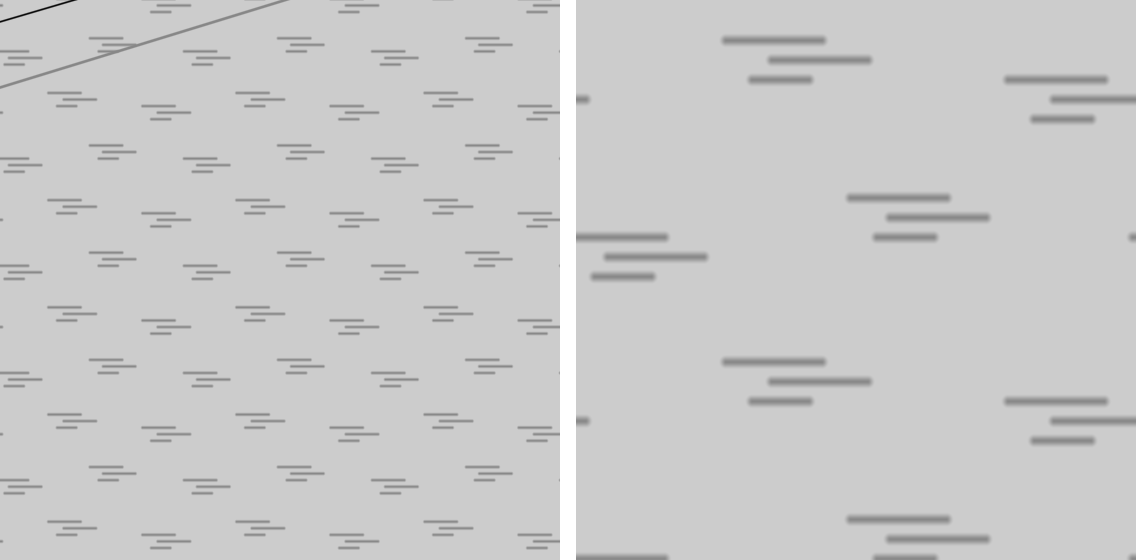
Left: the whole. Right: its middle third, enlarged.
Give the GLSL for this pattern, as a Shadertoy shader.

```glsl
// Staggered clusters of three short dashes on light grey, with two slanted strokes
// in the upper left corner. Four clusters fill one tile; each dash is a soft
// capsule distance wrapped into that tile, so its neighbours come for free.

#define UNITS 512.0                  // canvas height in design units
#define TILE vec2(172.0, 98.0)       // repeat size
#define ORIGIN vec2(59.0, 85.0)      // centre of the first top dash
#define PAIR_STEP vec2(86.0, 12.0)   // offset between clusters of a pair
#define ROW_STEP vec2(38.0, 48.0)    // offset between the two pairs
#define DASH_GAP 6.0                 // vertical gap between dashes
#define DASH_RADIUS 1.1              // half the dash thickness
#define DASH_SOFT 1.3                // edge softness of dashes
#define PAPER vec3(0.80)
#define INK vec3(0.53)
#define DARK_INK vec3(0.03)

// Distance to a horizontal segment centred on the origin
float dashDistance(vec2 p, float halfLength) {
    return length(vec2(max(abs(p.x) - halfLength, 0.0), p.y));
}

// Distance to the segment from a to b
float segmentDistance(vec2 p, vec2 a, vec2 b) {
    vec2 ab = b - a;
    float t = clamp(dot(p - a, ab) / dot(ab, ab), 0.0, 1.0);
    return length(p - a - ab * t);
}

// Shortest offset from the origin on the repeating tile
vec2 wrapTile(vec2 p) {
    return p - TILE * floor(p / TILE + 0.5);
}

float strokeMask(float d, float radius, float soft) {
    return 1.0 - smoothstep(radius - soft, radius + soft, d);
}

// Nearest dash among the four clusters of three
float clusterDistance(vec2 p) {
    float d = UNITS;
    for (int cluster = 0; cluster < 4; cluster++) {
        float side = float(cluster % 2);
        float row = float(cluster / 2);
        vec2 start = ORIGIN + side * PAIR_STEP + row * ROW_STEP;
        for (int dash = 0; dash < 3; dash++) {
            // The middle dash sits slightly further left in the second pair
            float shift = dash == 1 ? 14.0 - 2.0 * row : float(dash);
            float halfLength = dash == 2 ? 8.6 : 14.6;
            vec2 centre = start + vec2(shift, float(dash) * DASH_GAP);
            d = min(d, dashDistance(wrapTile(p - centre), halfLength));
        }
    }
    return d;
}

void mainImage(out vec4 fragColor, in vec2 fragCoord) {
    // Design units measured down from the top left corner
    float pixel = UNITS / iResolution.y;
    vec2 p = vec2(fragCoord.x, iResolution.y - fragCoord.y) * pixel;
    float soft = max(DASH_SOFT, 0.7 * pixel);
    float crisp = 0.75 * max(pixel, 1.0);

    // Dashes
    vec3 color = mix(PAPER, INK, strokeMask(clusterDistance(p), DASH_RADIUS, soft));

    // Slanted corner strokes, running past the canvas edges
    float greyStroke = segmentDistance(p, vec2(-26.0, 88.0), vec2(287.0, -8.0));
    float darkStroke = segmentDistance(p, vec2(-17.0, 25.0), vec2(85.0, -5.0));
    color = mix(color, INK, strokeMask(greyStroke, 1.25, crisp));
    color = mix(color, DARK_INK, strokeMask(darkStroke, 0.8, crisp));

    fragColor = vec4(color, 1.0);
}
```
